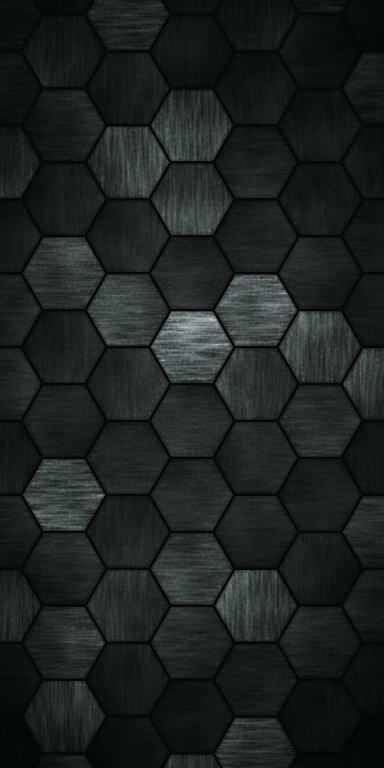
Reproduce this pattern procedurally as a Shadertoy shader.

```glsl
// Layout: lengths are in tile heights unless noted
const float COLUMNS = 6.0;          // column steps across the canvas
const float SEAM_HALF = 0.017;      // half width of the dark joint
const float BEVEL = 0.09;           // soft shading beside the joint
const vec2 LATTICE = vec2(1.7320508, 1.0);

// Tone
const vec3 INK = vec3(0.018, 0.030, 0.030);
const vec3 SLATE = vec3(0.93, 1.0, 1.0);
const float DARK_TONE = 0.165;
const float LIGHT_TONE = 0.48;
const float LIGHT_RARITY = 2.6;     // higher leaves fewer pale tiles
const float SIDE_FADE = 0.55;
const vec2 VIGNETTE = vec2(0.65, 1.1);

// Wear
const vec2 GRAIN_FINE = vec2(26.0, 2.6);
const vec2 GRAIN_WIDE = vec2(11.0, 1.1);
const vec2 SCRATCH = vec2(13.0, 0.9);
const float SPECKLE = 21.0;
const float STAIN = 2.1;

float hash(vec2 p) {
    vec3 q = fract(p.xyx * 0.1031);
    q += dot(q, q.yzx + 33.33);
    return fract((q.x + q.y) * q.z);
}

// Distance to the nearest jittered feature point
float cellular(vec2 p) {
    vec2 cell = floor(p), f = p - cell;
    float nearest = 2.0;
    for (int y = -1; y <= 1; y++) {
        for (int x = -1; x <= 1; x++) {
            vec2 o = vec2(x, y);
            vec2 point = o + vec2(hash(cell + o), hash(cell + o + 57.3));
            nearest = min(nearest, length(point - f));
        }
    }
    return nearest;
}

// Centre of the flat-topped hexagon containing p
vec2 hexCentre(vec2 p) {
    vec2 a = (floor(p / LATTICE + vec2(0.5, 0.0)) + vec2(0.0, 0.5)) * LATTICE;
    vec2 b = (floor(p / LATTICE + vec2(0.0, 0.5)) + vec2(0.5, 0.0)) * LATTICE;
    return distance(p, a) < distance(p, b) ? a : b;
}

// Distance inward from the hexagon outline
float hexInset(vec2 local) {
    vec2 q = abs(local);
    return 0.5 - max(q.y, dot(q, vec2(0.8660254, 0.5)));
}

// Brightness of one worn tile
float tileTone(vec2 local, vec2 id, float inset) {
    float light = pow(hash(id + 11.7), LIGHT_RARITY);
    float tone = mix(DARK_TONE, LIGHT_TONE, light);

    // Each tile has its own grain direction and noise region
    vec2 along = hash(id + 71.9) > 0.5 ? local : local.yx;
    vec2 offset = id * 7.31;
    float grain = 0.6 * cellular(along * GRAIN_FINE + offset)
                + 0.4 * cellular(along * GRAIN_WIDE + offset + 19.0) - 0.46;
    float speckle = cellular(local * SPECKLE + offset) - 0.46;
    float stain = cellular(local * STAIN + offset) - 0.46;
    tone *= 1.0 + grain * (0.45 + 0.8 * light) + 0.28 * speckle + 0.4 * stain;

    // Uneven fade from one side to the other
    float angle = 6.2831853 * hash(id + 29.1);
    tone *= 1.0 + SIDE_FADE * dot(local, vec2(cos(angle), sin(angle)));

    // Broken pale scratches and a rubbed rim
    float scratch = smoothstep(0.22, 0.04, cellular(along * SCRATCH + offset + 41.0));
    float rim = smoothstep(0.03, 0.055, inset) * smoothstep(0.10, 0.055, inset);
    float rubbed = smoothstep(-0.15, 0.25, speckle + grain);
    return tone + (0.16 * scratch + 0.09 * rim) * rubbed * (0.15 + light);
}

void mainImage(out vec4 fragColor, in vec2 fragCoord) {
    float scale = COLUMNS * 0.8660254 / iResolution.x;
    vec2 p = (fragCoord - 0.5 * iResolution.xy) * scale;
    vec2 centre = hexCentre(p);
    vec2 local = p - centre;
    vec2 id = round(2.0 * centre / LATTICE);
    float inset = hexInset(local);

    // Tile face with darkened margins
    float tone = tileTone(local, id, inset);
    tone *= mix(0.72, 1.0, smoothstep(0.0, BEVEL, inset));

    // Light falls off towards the canvas edges
    vec2 screen = 2.0 * fragCoord / iResolution.xy - 1.0;
    tone *= exp(-dot(VIGNETTE, screen * screen));

    // Joint between tiles
    float face = smoothstep(SEAM_HALF - 0.6 * scale, SEAM_HALF + 0.6 * scale, inset);
    vec3 colour = mix(INK, SLATE * tone + vec3(-0.005, 0.005, 0.005), face);
    fragColor = vec4(clamp(colour, 0.0, 1.0), 1.0);
}
```
